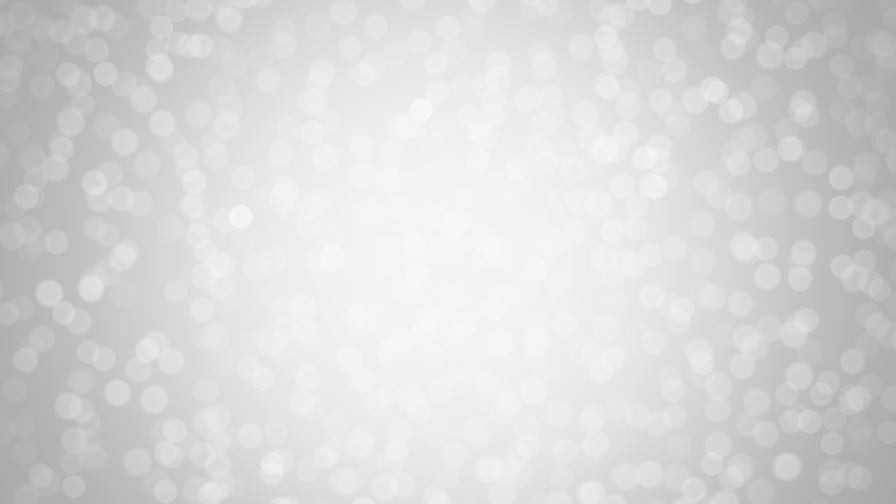
Write a Shadertoy shader that draws this background.

```glsl
// Soft white bokeh discs scattered over a grey radial glow.
#define GLOW_CENTER vec2(0.495, 0.475)
#define GLOW_RADIUS 0.73
#define CORE_GREY 0.953
#define EDGE_GREY 0.64
#define CELL_SIZE 0.085
#define DISC_RADIUS 0.025
#define DISC_BLUR 0.004
#define DISC_OPACITY 0.34
#define LAYERS 3

vec3 hash3(vec3 seed) {
    vec3 q = fract(seed * vec3(0.1031, 0.1030, 0.0973));
    q += dot(q, q.yxz + 33.33);
    return fract((q.xxy + q.yxx) * q.zyx);
}

float valueNoise(vec2 p) {
    vec2 cell = floor(p);
    vec2 f = fract(p);
    f = f * f * (3.0 - 2.0 * f);
    float low = mix(hash3(vec3(cell, 9.0)).x, hash3(vec3(cell + vec2(1, 0), 9.0)).x, f.x);
    float high = mix(hash3(vec3(cell + vec2(0, 1), 9.0)).x, hash3(vec3(cell + vec2(1, 1), 9.0)).x, f.x);
    return mix(low, high, f.y);
}

// Flat disc with a soft edge and a slightly brighter rim.
float disc(vec2 offset, float radius, float blur) {
    float d = length(offset);
    float rim = 0.88 + 0.12 * smoothstep(0.3, 1.0, d / radius);
    return rim * (1.0 - smoothstep(radius - blur, radius + blur, d));
}

// Lightens a grey with one jittered grid of discs.
float addDiscs(float grey, vec2 p, float layer) {
    vec2 grid = p / CELL_SIZE + layer * vec2(17.37, 31.71) + 40.0;
    vec2 home = floor(grid);
    for (int y = -1; y <= 1; y++)
    for (int x = -1; x <= 1; x++) {
        vec2 cell = home + vec2(x, y);
        vec3 place = hash3(vec3(cell, layer + 1.0));
        vec3 look = hash3(vec3(cell, layer + 21.0));
        vec2 offset = (grid - cell - place.xy) * CELL_SIZE;

        // Noise gathers the discs in loose clusters.
        float present = step(place.z, 0.45 + 0.6 * valueNoise(cell * 0.45));
        float opacity = DISC_OPACITY * mix(0.25, 1.0, look.x);
        opacity += 0.35 * step(0.985, look.y);
        float radius = DISC_RADIUS * mix(0.9, 1.1, look.z);
        float blur = max(DISC_BLUR * mix(0.6, 1.6, look.z), 1.0 / iResolution.y);
        grey = mix(grey, 0.985, present * opacity * disc(offset, radius, blur));
    }
    return grey;
}

void mainImage(out vec4 fragColor, in vec2 fragCoord) {
    vec2 p = fragCoord / iResolution.y;
    float aspect = iResolution.x / iResolution.y;
    float r = length(p - GLOW_CENTER * vec2(aspect, 1.0));

    // Radial glow
    float glow = exp(-pow(r / GLOW_RADIUS, 3.0));
    float base = mix(EDGE_GREY, CORE_GREY, glow);

    // Bokeh, fading toward the corners
    float lit = base;
    for (int i = 0; i < LAYERS; i++) lit = addDiscs(lit, p, float(i));
    float fade = 1.0 - 0.65 * smoothstep(0.68, 1.0, r);
    fragColor = vec4(vec3(mix(base, lit, fade)), 1.0);
}
```
